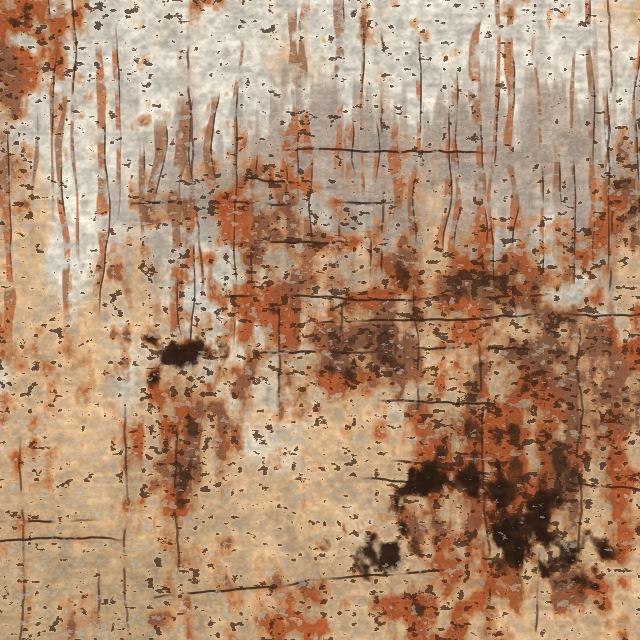
Write a WebGL 2 fragment shader that draws this texture.

```glsl
#version 300 es
precision highp float;
// Weathered plaster wall: pale paint over cream ground, eaten by rust stains.
// Noise with a regional bias picks the stain depth; loops then add vertical
// drips, long cracks and soot blotches, and fine grain finishes the surface.

#define PALE vec3(0.87, 0.84, 0.78)
#define CREAM vec3(0.84, 0.70, 0.54)
#define TAN vec3(0.72, 0.51, 0.34)
#define RUST vec3(0.64, 0.32, 0.17)
#define BROWN vec3(0.49, 0.32, 0.23)
#define DARK vec3(0.20, 0.13, 0.09)
#define WASH vec3(0.66, 0.58, 0.52)
#define DRIPS 34
#define CRACKS 13
#define BLOTCHES 8
#define GRAIN 0.65

uniform vec2 u_resolution;
out vec4 fragColor;

float hash(vec2 p) {
  return fract(sin(dot(p, vec2(127.1, 311.7))) * 43758.55);
}

float noise(vec2 p) {
  vec2 i = floor(p), f = fract(p);
  f = f * f * (3.0 - 2.0 * f);
  return mix(mix(hash(i), hash(i + vec2(1, 0)), f.x),
             mix(hash(i + vec2(0, 1)), hash(i + vec2(1, 1)), f.x), f.y);
}

float fbm(vec2 p) {
  float sum = 0.0, amp = 0.516;
  for (int i = 0; i < 5; i++) {
    sum += amp * noise(p);
    p = mat2(1.98, 0.25, -0.25, 1.98) * p + 17.3;
    amp *= 0.5;
  }
  return sum;
}

float spot(vec2 p, vec2 centre, vec2 radius) {
  vec2 d = (p - centre) / radius;
  return exp(-dot(d, d));
}

// Where the wall is more (positive) or less (negative) corroded.
float corrosion(vec2 p) {
  return -1.3 * smoothstep(0.55, 0.95, p.y)
    + 1.5 * spot(p, vec2(0.86, 0.12), vec2(0.36, 0.21))
    + 2.3 * spot(p, vec2(0.04, 0.90), vec2(0.13, 0.13))
    + 0.9 * spot(p, vec2(0.06, 0.43), vec2(0.16, 0.08))
    + 0.5 * spot(p, vec2(0.62, 0.50), vec2(0.36, 0.15))
    + 0.7 * spot(p, vec2(0.29, 0.30), vec2(0.05, 0.30))
    - 0.5 * spot(p, vec2(0.10, 0.63), vec2(0.22, 0.10));
}

// Thin wandering line along q.x: x = dark core, y = stained halo.
vec2 crack(vec2 q, float seed, float rank) {
  float start = hash(vec2(seed, 1.7)) * 0.8 - 0.15;
  float span = mix(0.18, 0.6, hash(vec2(seed, 5.1)));
  float lean = hash(vec2(seed, 8.3)) - 0.5;
  float t = q.x - start;
  float path = rank + lean * lean * lean * t + 0.009 * (noise(vec2(q.x * 14.0, seed)) - 0.5)
    + 0.003 * noise(vec2(q.x * 70.0, seed));
  float d = abs(q.y - path);
  float ends = smoothstep(0.0, 0.03, t) * smoothstep(span, span - 0.06, t);
  float worn = smoothstep(0.2, 0.55, noise(vec2(q.x * 32.0, seed + 9.0)));
  return ends * vec2(worn * smoothstep(0.0028, 0.0006, d), exp(-d * 130.0));
}

void main() {
  vec2 p = gl_FragCoord.xy / u_resolution;
  vec2 warped = p + 0.05 * vec2(fbm(p * 5.0) - 0.5, fbm(p * 5.0 + 40.0) - 0.5);
  float patches = fbm(warped * 7.0 + 3.0);
  float fine = fbm(warped * vec2(42.0, 34.0));
  float streak = fbm(p * vec2(46.0, 4.0) + 11.0);
  float grit = fbm(p * vec2(85.0, 120.0) + 5.0);
  float bias = corrosion(p);

  // Ground, worn pale paint and the grey wash with its ragged edges
  float paint = fbm(warped * vec2(9.0, 5.0) + 60.0) + 0.7 * (p.y - 0.66) + 0.3 * (streak - 0.5);
  vec3 col = mix(CREAM, PALE, smoothstep(0.38, 0.60, paint));
  float edge = p.y + 0.35 * (streak - 0.5) + 0.12 * (patches - 0.5);
  float band = smoothstep(0.55, 0.68, edge) * smoothstep(0.87, 0.81, edge);
  col = mix(col, WASH, band * smoothstep(0.08, 0.7, p.x + 0.9 * (patches - 0.3)) * 0.8);
  float lowLeft = spot(p, vec2(0.12, 0.06), vec2(0.35, 0.17));
  col = mix(col, vec3(0.69, 0.59, 0.45), 0.65 * lowLeft);

  // Stains in three depths
  float depth = (0.4 * patches + 0.38 * fine + 0.22 * streak - 0.5) / 0.07 + bias;
  float heat = smoothstep(0.40, 0.58, fbm(warped * 11.0 + 90.0) + 0.08 * bias);
  vec3 stain = mix(BROWN, RUST, heat);
  col = mix(col, TAN, 0.85 * smoothstep(-0.1, 0.95, depth));
  col = mix(col, stain, 0.9 * smoothstep(0.85, 1.5, depth));
  col = mix(col, DARK, 0.75 * smoothstep(2.2, 3.2, depth));

  // Drips running down from the upper paint
  for (int i = 0; i < DRIPS; i++) {
    float k = float(i);
    float top = mix(0.76, 1.04, hash(vec2(k, 2.0)));
    float foot = mix(0.42, 0.74, hash(vec2(k, 3.0)));
    float x = (k + hash(vec2(k, 4.0))) / float(DRIPS) + 0.08 * (hash(vec2(k, 7.0)) - 0.5) * (p.y - 0.8)
      + 0.014 * (noise(vec2(p.y * 13.0, k)) - 0.5);
    float width = mix(0.0015, 0.0075, hash(vec2(k, 5.0))) * (0.5 + noise(vec2(p.y * 28.0, k + 50.0)));
    float side = p.x - x;
    float run = smoothstep(foot, foot + 0.06, p.y) * smoothstep(top, top - 0.03, p.y);
    float body = smoothstep(width + 0.002, width - 0.001, abs(side)) * smoothstep(0.38, 0.56, fine + 0.04);
    float rim = smoothstep(0.002, 0.0005, abs(side - width)) * smoothstep(0.35, 0.6, noise(vec2(p.y * 17.0, k + 80.0)));
    col = mix(col, mix(stain, TAN, 0.3), 0.8 * run * body);
    col = mix(col, DARK, 0.65 * run * rim);
  }

  // Long cracks, level and upright
  for (int i = 0; i < CRACKS; i++) {
    float k = float(i);
    float rank = (k + hash(vec2(k, 6.0))) / float(CRACKS);
    vec2 level = crack(p, k, 0.04 + 0.76 * rank);
    vec2 upright = crack(p.yx, k + 30.0, rank);
    col = mix(col, stain, 0.45 * max(level.y, 0.7 * upright.y) * smoothstep(0.35, 0.6, fine));
    col = mix(col, DARK, max(0.85 * level.x, 0.6 * upright.x));
  }

  // Soot blotches, mostly low on the right
  for (int i = 0; i < BLOTCHES; i++) {
    float k = float(i);
    vec2 centre = vec2(0.55 + 0.4 * fract(k * 0.618), 0.06 + 0.2 * hash(vec2(k, 12.0)));
    if (i == 0) centre = vec2(0.29, 0.43);
    vec2 radius = vec2(1.4, 1.0) * mix(0.018, 0.038, hash(vec2(k, 13.0)));
    float r = length((warped - centre) / radius) + 3.5 * (0.5 - fine);
    col = mix(col, DARK * 0.75, 0.92 * smoothstep(1.25, 0.35, r));
  }

  // Dark flecks, pale chips and surface grain
  float fleck = grit + 0.25 * (patches - 0.5) + 0.035 * bias;
  col = mix(col, DARK, 0.75 * smoothstep(0.65, 0.72, fleck));
  col = mix(col, PALE, 0.5 * smoothstep(0.37, 0.29, grit + 0.04 * bias));
  float brushed = noise(p * vec2(14.0, 210.0)) - 0.5;
  float weave = noise(p * 240.0) - 0.5;
  col *= 1.0 + GRAIN * (0.7 * (grit - 0.5) + 0.5 * (fine - 0.5) + 0.1 * brushed + 0.13 * weave);
  fragColor = vec4(clamp(col, 0.0, 1.0), 1.0);
}
```
